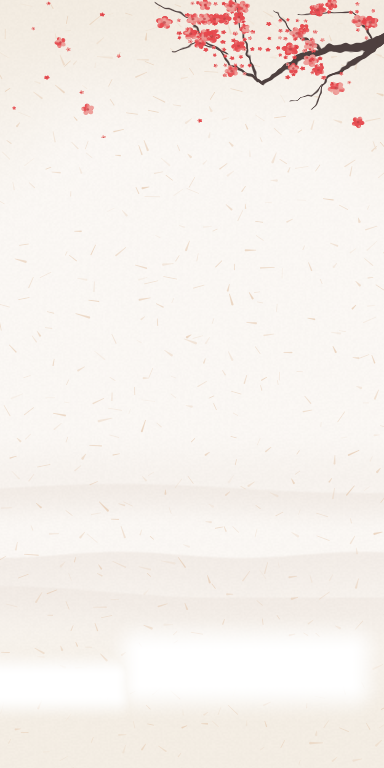
Write a WebGL 1 fragment shader that draws this background.

```glsl
precision highp float;
uniform vec2 u_resolution;

#define PAPER vec3(0.980, 0.967, 0.953)
#define BEIGE vec3(0.945, 0.915, 0.870)
#define MIST vec3(0.935, 0.905, 0.880)
#define FIBRE vec3(0.900, 0.790, 0.690)
#define INK vec3(0.250, 0.190, 0.190)
#define RED vec3(0.900, 0.270, 0.290)
#define PINK vec3(0.930, 0.610, 0.590)
#define FIBRE_CELL 5.5
#define BLOOM_CELL 3.4
#define BUD_CELL 2.3
#define GRAIN 0.014

float hash(vec2 p) {
  return fract(sin(dot(p, vec2(127.1, 311.7))) * 43758.5453);
}

float noise(vec2 p) {
  vec2 i = floor(p), f = fract(p);
  f = f * f * (3.0 - 2.0 * f);
  return mix(mix(hash(i), hash(i + vec2(1, 0)), f.x),
             mix(hash(i + vec2(0, 1)), hash(i + vec2(1, 1)), f.x), f.y);
}

// Signed distance to a segment whose radius runs from ra to rb
float taper(vec2 p, vec2 a, vec2 b, float ra, float rb) {
  vec2 ab = b - a;
  float t = clamp(dot(p - a, ab) / dot(ab, ab), 0.0, 1.0);
  return length(p - a - ab * t) - mix(ra, rb, t);
}

float bough(vec2 p, vec2 a, vec2 b, vec2 c, float ra, float rc) {
  float rb = 0.5 * (ra + rc);
  return min(taper(p, a, b, ra, rb), taper(p, b, c, rb, rc));
}

float branches(vec2 p) {
  p += 0.9 * (vec2(noise(p * 0.7), noise(p * 0.7 + 40.0)) - 0.5);
  float d = bough(p, vec2(102, 9.4), vec2(94.5, 12.2), vec2(86, 12.6), 1.5, 0.9);
  d = min(d, bough(p, vec2(86, 12.6), vec2(78, 15.2), vec2(73, 18.6), 0.9, 0.65));
  d = min(d, bough(p, vec2(73, 18.6), vec2(68.5, 21.5), vec2(60, 17), 0.7, 0.25));
  d = min(d, bough(p, vec2(60, 17), vec2(57, 13), vec2(53, 10.5), 0.25, 0.2));
  d = min(d, bough(p, vec2(53, 10.5), vec2(49.5, 4.5), vec2(40.5, 0.8), 0.25, 0.12));
  d = min(d, bough(p, vec2(101, 9.5), vec2(92, 16.5), vec2(85, 20.5), 1.1, 0.3));
  d = min(d, bough(p, vec2(85, 20.5), vec2(82.5, 26), vec2(81.3, 28.5), 0.25, 0.1));
  d = min(d, bough(p, vec2(84, 22), vec2(81, 25), vec2(75.5, 26.5), 0.2, 0.1));
  d = min(d, bough(p, vec2(84, 13), vec2(76, 8), vec2(71.5, 2.5), 0.35, 0.1));
  d = min(d, bough(p, vec2(67, 21), vec2(64.5, 14), vec2(61, 0), 0.35, 0.15));
  d = min(d, bough(p, vec2(59, 14), vec2(52, 11), vec2(44.8, 13.4), 0.2, 0.12));
  return min(d, bough(p, vec2(97, 10), vec2(92, 3.2), vec2(78, 3.7), 0.3, 0.1));
}

// Distance in radii to the ellipse round c
float ellipse(vec2 p, vec2 c, vec2 r) { return length((p - c) / r); }

float clusters(vec2 p) {
  float d = ellipse(p, vec2(54, 6.5), vec2(6, 7));
  d = min(d, ellipse(p, vec2(61, 2.5), vec2(3.5, 3.5)));
  d = min(d, ellipse(p, vec2(61.5, 14), vec2(5, 5.5)));
  d = min(d, ellipse(p, vec2(76.5, 9.5), vec2(6.5, 4.5)));
  d = min(d, ellipse(p, vec2(79, 17.5), vec2(5.5, 3)));
  d = min(d, ellipse(p, vec2(87, 21.5), vec2(3, 2.8)));
  d = min(d, ellipse(p, vec2(84.5, 2), vec2(3, 2.2)));
  return min(d, ellipse(p, vec2(95, 6), vec2(3.5, 4)));
}

// Five-petalled flowers scattered inside the clusters
vec3 flowers(vec3 col, vec2 p, float cell, float size, float spread, float seed, float px) {
  for (int j = -1; j <= 1; j++) for (int i = -1; i <= 1; i++) {
    vec2 id = floor(p / cell) + vec2(i, j);
    vec2 rnd = vec2(hash(id + seed), hash(id + seed + 17.0));
    vec2 c = (id + 0.2 + 0.6 * rnd) * cell;
    float chance = 0.85 * smoothstep(spread, 0.6, clusters(c));
    float on = step(hash(id + seed + 31.0), chance);
    vec2 q = (p - c) * vec2(1.0, 1.0 + 0.35 * rnd.y);
    float a = atan(q.y, q.x + 0.0001) + 6.28 * rnd.x, r = length(q);
    float R = size * (0.75 + 0.5 * rnd.y);
    float d = r - R * (0.68 + 0.32 * abs(cos(2.5 * a)));
    float wash = noise(p * 1.4 + seed) * 0.75 + 0.35 * rnd.x;
    vec3 petal = mix(RED, PINK, smoothstep(0.4, 0.8, wash));
    petal = mix(petal, RED * 0.8, smoothstep(0.3, 0.1, r / R) * 0.7);
    col = mix(col, petal, on * smoothstep(px, -px, d) * 0.95);
  }
  return col;
}

// Short straw flecks pressed into the paper
float fibres(vec2 p, float px) {
  float ink = 0.0;
  for (int j = -1; j <= 1; j++) for (int i = -1; i <= 1; i++) {
    vec2 id = floor(p / FIBRE_CELL) + vec2(i, j);
    float h = hash(id), k = hash(id + 9.0), a = 3.1416 * hash(id + 23.0);
    vec2 c = (id + vec2(h, hash(id + 5.0))) * FIBRE_CELL;
    vec2 dir = vec2(cos(a), 0.8 * sin(a)) * mix(0.5, 1.9, k * k);
    float d = taper(p, c - dir, c + dir, 0.08, 0.08 + 0.24 * h * h);
    float strength = step(0.25, k) * mix(0.15, 0.75, hash(id + 41.0));
    ink = max(ink, strength * smoothstep(px, -px, d));
  }
  return ink;
}

// Wash that starts at a crest and thins out below it
float ridge(float y, float crest, float depth) {
  return smoothstep(-0.4, 0.4, y - crest) * (1.0 - smoothstep(0.0, depth, y - crest));
}

float glow(vec2 p, vec2 c, vec2 halfSize, float blur) {
  float d = length(max(abs(p - c) - halfSize, 0.0));
  return 1.0 - smoothstep(0.0, blur, d);
}

void main() {
  // Percent of the canvas width, measured down from the top left
  vec2 p = vec2(gl_FragCoord.x, u_resolution.y - gl_FragCoord.y) * 100.0 / u_resolution.x;
  float px = 70.0 / u_resolution.x;

  // Paper tinted at both ends and along the upper sides
  float side = smoothstep(25.0, 55.0, abs(p.x - 50.0));
  float top = 1.0 - smoothstep(0.0, 42.0 + 22.0 * side, p.y);
  vec3 col = mix(PAPER, BEIGE, 0.85 * top);
  col = mix(col, BEIGE, 0.75 * smoothstep(140.0, 192.0, p.y));

  // Misty hills
  col = mix(col, MIST, 0.3 * smoothstep(112.0, 125.0, p.y) * (1.0 - smoothstep(126.0, 138.0, p.y)));
  col = mix(col, MIST, 0.6 * ridge(p.y, 127.2 - 1.2 * sin(0.05 * p.x), 11.0));
  col = mix(col, MIST, 0.65 * ridge(p.y, 144.5 + 0.8 * cos(0.1 * p.x), 20.0));
  col = mix(col, MIST, 0.6 * ridge(p.y, 152.6 + 3.0 * smoothstep(0.0, 55.0, p.x), 15.0));

  // Grain and flecks, then the bright fog over them
  col += GRAIN * (noise(p * 2.4) - 0.5);
  col = mix(col, FIBRE, fibres(p, px));
  float fog = max(glow(p, vec2(64, 174), vec2(27, 4), 10.0), glow(p, vec2(8, 178.5), vec2(22, 2.5), 7.0));
  col = mix(col, vec3(1.0), fog);

  // Blossoming bough
  if (p.y < 36.0) {
    col = mix(col, INK, 0.92 * smoothstep(px, -px, branches(p)));
    col = flowers(col, p, BLOOM_CELL, 1.9, 1.15, 3.0, px);
    col = flowers(col, p, BUD_CELL, 0.6, 1.7, 57.0, px);
  }
  gl_FragColor = vec4(col, 1.0);
}
```
